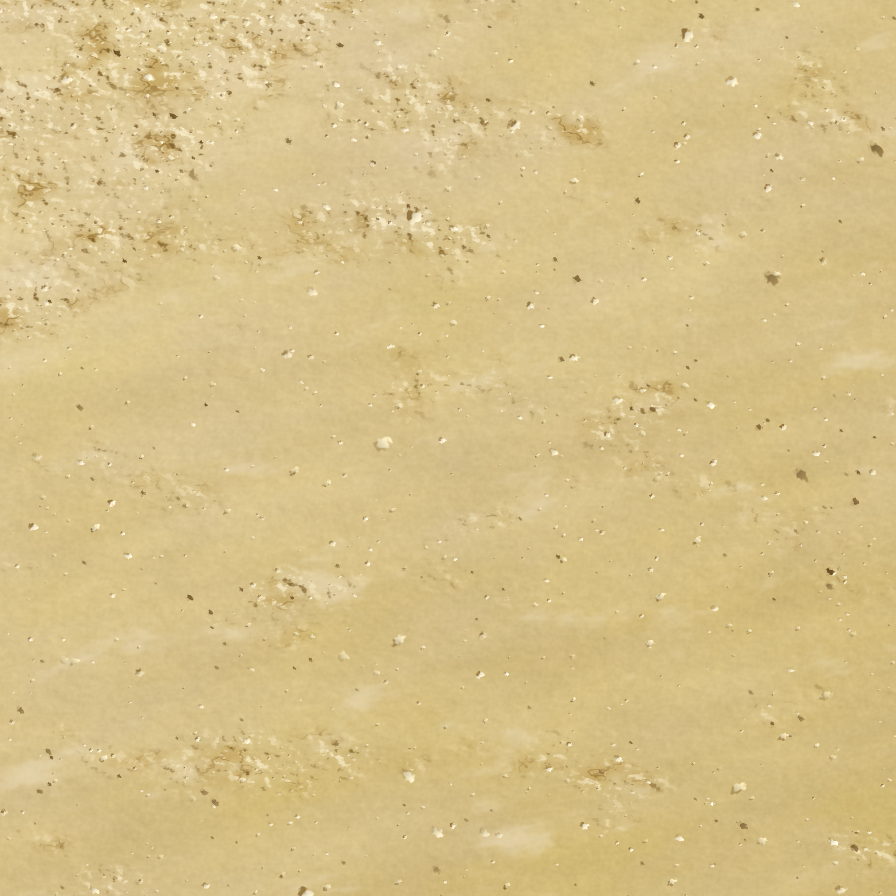
Give the GLSL for this texture, as a Shadertoy shader.

```glsl
vec2 hash2(vec2 p) {
    vec3 a = fract(p.xyx * vec3(.1031, .1030, .0973));
    a += dot(a, a.yzx + 33.33);
    return fract((a.xx + a.yz) * a.zy);
}

float cornerDot(vec2 cell, vec2 offset) {
    float angle = 6.2832 * hash2(cell + 71.).x;
    return dot(vec2(cos(angle), sin(angle)), offset);
}

float gradientNoise(vec2 p) {
    vec2 i = floor(p), f = fract(p), e = vec2(1, 0);
    vec2 u = f * f * f * (f * (f * 6. - 15.) + 10.);
    return mix(mix(cornerDot(i, f), cornerDot(i + e, f - e), u.x),
               mix(cornerDot(i + e.yx, f - e.yx), cornerDot(i + 1., f - 1.), u.x), u.y);
}

float fbm(vec2 p) {
    float sum = 0., amplitude = 1.;
    for (int i = 0; i < 4; i++) {
        sum += amplitude * gradientNoise(p);
        p = mat2(.8, .6, -.6, .8) * p * 2.03 + 17.;
        amplitude *= .55;
    }
    return sum;
}

// Crumbly ground: dense in the upper left corner, stray patches elsewhere
float roughness(vec2 p) {
    float corner = .66 - 1.2 * length((p - vec2(.06, 1.)) * vec2(.85, 1.3));
    float patches = gradientNoise(p * vec2(5, 10) + 3.) + .4 * gradientNoise(p * vec2(17, 25));
    return smoothstep(.08, .55, max(corner, -.1) + .95 * patches);
}

// Jittered pebbles, each with a lit face and a small shadow
void addGrains(inout vec3 col, vec2 p, float cells, float density, float size) {
    float soft = max(size * .35, .8 / iResolution.y);
    vec2 home = floor(p * cells);
    for (int y = -1; y <= 1; y++)
    for (int x = -1; x <= 1; x++) {
        vec2 id = home + vec2(x, y);
        vec2 rnd = hash2(id + cells * 3.), look = hash2(id + cells * 7. + 40.);
        if (rnd.x > density) continue;
        vec2 d = p - (id + hash2(id + cells)) / cells;
        float radius = size * mix(.55, 1.25, rnd.y * rnd.y);
        float tilt = (look.x - .5) * 1.6;
        mat2 turn = mat2(cos(tilt), -sin(tilt), sin(tilt), cos(tilt));
        vec2 shade = radius * vec2(-.8, look.y > .5 ? .7 : -.7);
        float wobble = radius * (.9 * gradientNoise(1.1 * d / radius + id * 3.3));
        float face = length(turn * d * vec2(.8, 1.25)) + wobble - radius;
        float shadow = length(turn * (d - shade) * vec2(.9, 1.2)) - wobble - radius * .85;
        float lit = dot(d, -shade) / (radius * radius);
        vec3 faceColor = mix(vec3(.91, .85, .66), vec3(1., .97, .89), look.y);
        if (look.x < .17) faceColor = mix(vec3(.4, .29, .12), vec3(.62, .52, .33), look.y);
        faceColor *= 1. + .1 * clamp(lit, -1., 1.);
        float shadowShare = .15 + .65 * look.x * look.x;
        col = mix(col, vec3(.5, .37, .15), shadowShare * (1. - smoothstep(-soft, soft, shadow)));
        col = mix(col, faceColor, (.4 + .55 * rnd.y) * (1. - smoothstep(-soft, soft, face)));
    }
}

void mainImage(out vec4 fragColor, in vec2 fragCoord) {
    vec2 p = fragCoord / iResolution.y;
    float rough = roughness(p);

    // Smooth sand with faint streaks rising to the right
    vec2 along = mat2(.97, -.24, .24, .97) * p;
    float streaks = fbm(along * vec2(3, 13));
    float tone = .56 + .6 * (p.y - .5) - .45 * (p.x - .5) + .4 * streaks;
    vec3 col = mix(vec3(.812, .719, .468), vec3(.868, .788, .592), clamp(tone, -.2, 1.2));
    col += vec3(.008, .008, -.028) * fbm(along * vec2(4, 8) + 31.);
    col *= 1. + .024 * fbm(along * vec2(9, 26) + 9.);

    // Fine mottling and shallow relief
    vec2 q = p * vec2(42, 58);
    float slope = fbm(q) - fbm(q + vec2(.2, .16));
    col += .022 * slope + .018 * gradientNoise(p * vec2(110, 150)) + .02 * gradientNoise(p * 230.);

    // Pale dusty smears, thicker on the crumbly ground
    float dust = smoothstep(.25, .85, fbm(along * vec2(8, 19) + 55.) + .25 * rough);
    col = mix(col, vec3(.92, .86, .73), .55 * dust);

    // Ochre hollows, lit crumbs and thin crevices
    float hollow = smoothstep(0., .55, fbm(p * vec2(14, 24) + 80.));
    col = mix(col, vec3(.74, .6, .31), .6 * rough * hollow);
    col = mix(col, vec3(.97, .92, .78), .85 * rough * smoothstep(.12, .5, slope));
    col = mix(col, vec3(.46, .33, .11), .8 * rough * smoothstep(.26, .7, -slope));
    float crevice = 1. - smoothstep(.02, .09, abs(fbm(p * vec2(18, 30) + 12.)));
    col = mix(col, vec3(.55, .41, .17), .6 * crevice * rough * hollow);

    // Grains from fine specks to pebbles
    addGrains(col, p, 85., .09 + .25 * rough, .0017);
    addGrains(col, p, 45., .1 + .2 * rough, .003);
    addGrains(col, p, 17., .1 + .1 * rough, .0052);

    fragColor = vec4(clamp(col, 0., 1.), 1);
}
```
